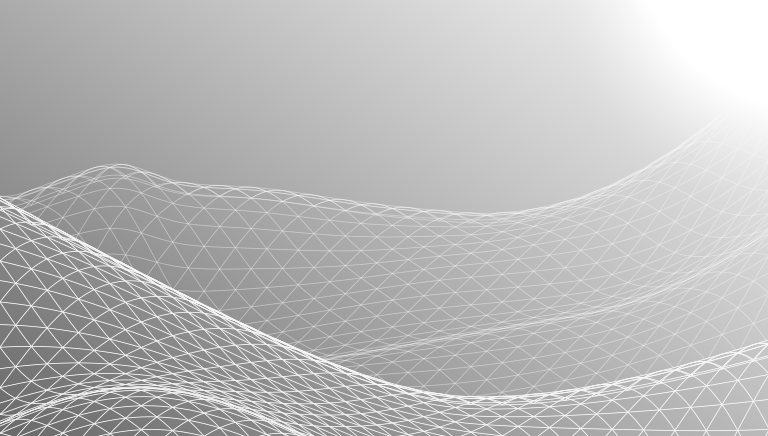
Give the GLSL for this background, as a WebGL 2 fragment shader.

```glsl
#version 300 es
precision highp float;
// Two folded triangular wire meshes over a soft grey diagonal gradient.

uniform vec2 u_resolution;
out vec4 outColor;

const float DARKEST = 0.41;          // grey at the lower left corner
const vec2 GREY_SLOPE = vec2(0.32, 0.26);
const float GLOW_GAIN = 0.10;        // extra light at the upper right corner
const float LINE_WIDTH = 0.0023;     // in canvas heights
const float LINE_GREY = 0.97;
const float CELL_WIDTH = 0.072;      // length of a triangle side
const float RIPPLE = 0.022;
const float BACK_ROWS = 14.0;        // rows from the ridge to the next fold
const float FRONT_ROWS = 16.0;
const float BACK_ALPHA = 0.36;
const float FRONT_ALPHA = 0.85;
const int ROW_PAIRS = 18;
const float STEP = 0.0005;           // offset for slopes

float bump(float t, float center, float width) {
    float d = (t - center) / width;
    return exp(-d * d);
}

// Smooth bowl: round at zero, straight far away
float bowl(float s, float steepness) {
    return length(vec2(0.2, s * steepness)) - 0.2;
}

// Each vector holds the heights of ridge, fold and lower border at t in 0..1
vec3 backFolds(float t) {
    float rise = max(t - 0.6, 0.0);
    float lift = max(t - 0.75, 0.0);
    float ridge = 0.60 - 0.145 * t + 2.4 * rise * rise
        + 0.044 * bump(t, 0.155, 0.06)
        + 0.018 * bump(t, 0.33, 0.12)
        - 0.050 * bump(t, 0.0, 0.06);
    float fold = 0.05 + 0.3 * t + 1.9 * lift * lift;
    return vec3(ridge, fold, -0.08);
}

vec3 frontFolds(float t) {
    float s = t - 0.625;
    float ridge = 0.09 + bowl(s, s < 0.0 ? 1.0 : 0.7);
    float fold = 0.11 - bowl(t - 0.18, 1.1);
    return vec3(ridge, fold, fold - 0.45);
}

// Height of the sheet at depth s: 0 is the ridge, 1 the fold, 2 the border
float sheetHeight(vec3 folds, float s, float t) {
    float k = s < 1.0 ? s : s - 1.0;
    float ease = k * k * (3.0 - 2.0 * k);
    float y = s < 1.0 ? mix(folds.x, folds.y, ease) : mix(folds.y, folds.z, ease);
    float w = sin(3.14159 * s);
    return y + RIPPLE * w * w * sin(9.0 * t + 4.0 * s);
}

// Coverage of one mesh line, given its row and its rows per unit of x
float meshLine(vec2 p, float aspect, vec3 here, vec3 next, float rows, float row, float slant) {
    if (row < -2.0 || row > 2.0 * rows) return 0.0;
    float y0 = sheetHeight(here, row / rows, p.x / aspect);
    float y1 = sheetHeight(next, (row + slant * STEP) / rows, (p.x + STEP) / aspect);
    float slope = (y1 - y0) / STEP;
    float d = abs(p.y - y0) / sqrt(1.0 + slope * slope);
    float pixel = 1.0 / u_resolution.y;
    float reach = 0.5 * max(LINE_WIDTH, pixel);
    float thin = min(1.0, LINE_WIDTH / pixel);
    return thin * (1.0 - smoothstep(reach - 0.5 * pixel, reach + 0.5 * pixel, d));
}

// Rows and both families of diagonals, layered into one opacity
float mesh(vec2 p, float aspect, vec3 here, vec3 next, float rows, float alpha) {
    float slant = 2.0 / CELL_WIDTH;
    float phase = mod(p.x * slant, 2.0);
    float clearPart = 1.0;
    for (int i = -2; i < ROW_PAIRS; i++) {
        float row = 2.0 * float(i);
        clearPart *= 1.0 - alpha * meshLine(p, aspect, here, next, rows, row, 0.0);
        clearPart *= 1.0 - alpha * meshLine(p, aspect, here, next, rows, row + 1.0, 0.0);
        clearPart *= 1.0 - alpha * meshLine(p, aspect, here, next, rows, row + phase, slant);
        clearPart *= 1.0 - alpha * meshLine(p, aspect, here, next, rows, row + 2.0 - phase, -slant);
    }
    return 1.0 - clearPart;
}

void main() {
    vec2 uv = gl_FragCoord.xy / u_resolution;
    vec2 p = gl_FragCoord.xy / u_resolution.y;
    float aspect = u_resolution.x / u_resolution.y;
    float nextT = (p.x + STEP) / aspect;

    // Background gradient and corner glow
    float grey = DARKEST + dot(GREY_SLOPE, uv);
    grey += GLOW_GAIN * (1.0 - smoothstep(0.1, 0.5, distance(p, vec2(aspect, 1.0))));
    grey = min(grey, 1.0);

    // The front sheet hides the back one below its ridge
    vec3 front = frontFolds(uv.x);
    float pixel = 1.0 / u_resolution.y;
    float open = smoothstep(-pixel, pixel, p.y - front.x);
    float backLines = open * mesh(p, aspect, backFolds(uv.x), backFolds(nextT), BACK_ROWS, BACK_ALPHA);
    float frontLines = mesh(p, aspect, front, frontFolds(nextT), FRONT_ROWS, FRONT_ALPHA);

    grey = mix(grey, max(grey, LINE_GREY), backLines);
    grey = mix(grey, max(grey, LINE_GREY), frontLines);
    outColor = vec4(vec3(grey), 1.0);
}
```
